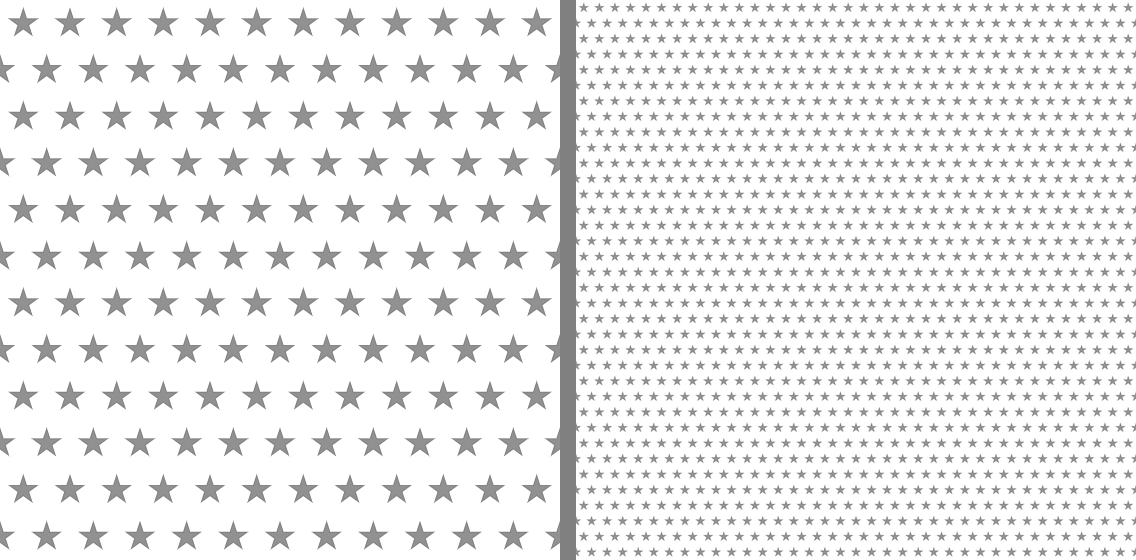
Left: one tile. Right: repeated 3 by 3.
A three.js fragment shader for this pattern:

```glsl
// Grey five-pointed stars on white, 12 across and 12 down, with every other
// row shifted by half a cell. Each star is a signed distance to one edge
// folded around five sectors, filled grey with a thin darker rim.

varying vec2 vUv;

const float PI = 3.14159;

// Signed distance to an upright pentagram, negative inside.
float starDistance(vec2 p, float radius) {
  float sector = 2.0 * PI / 5.0;
  float angle = abs(mod(atan(p.x, p.y) + 0.5 * sector, sector) - 0.5 * sector);
  vec2 folded = length(p) * vec2(sin(angle), cos(angle));

  vec2 tip = vec2(0.0, radius);
  vec2 notch = 0.382 * radius * vec2(sin(PI / 5.0), cos(PI / 5.0));
  vec2 edge = notch - tip;
  vec2 fromTip = folded - tip;
  float along = clamp(dot(fromTip, edge) / dot(edge, edge), 0.0, 1.0);
  float side = sign(edge.x * fromTip.y - edge.y * fromTip.x);
  return side * length(fromTip - along * edge);
}

void main() {
  // Staggered grid: even rows from the bottom start on a half star.
  vec2 grid = vUv * 12.0;
  float row = floor(grid.y);
  grid.x += 0.5 * (1.0 - mod(row, 2.0));
  vec2 cell = fract(grid) - 0.5;

  float dist = starDistance(cell, 0.344);
  float blur = 0.6 * fwidth(vUv.y * 12.0);

  // Fill, darker rim just inside the outline, then the white ground.
  float rim = smoothstep(-0.034, -0.014, dist);
  vec3 star = mix(vec3(0.57), vec3(0.51), rim);
  float coverage = 1.0 - smoothstep(-blur, blur, dist);
  gl_FragColor = vec4(mix(vec3(1.0), star, coverage), 1.0);
}
```
